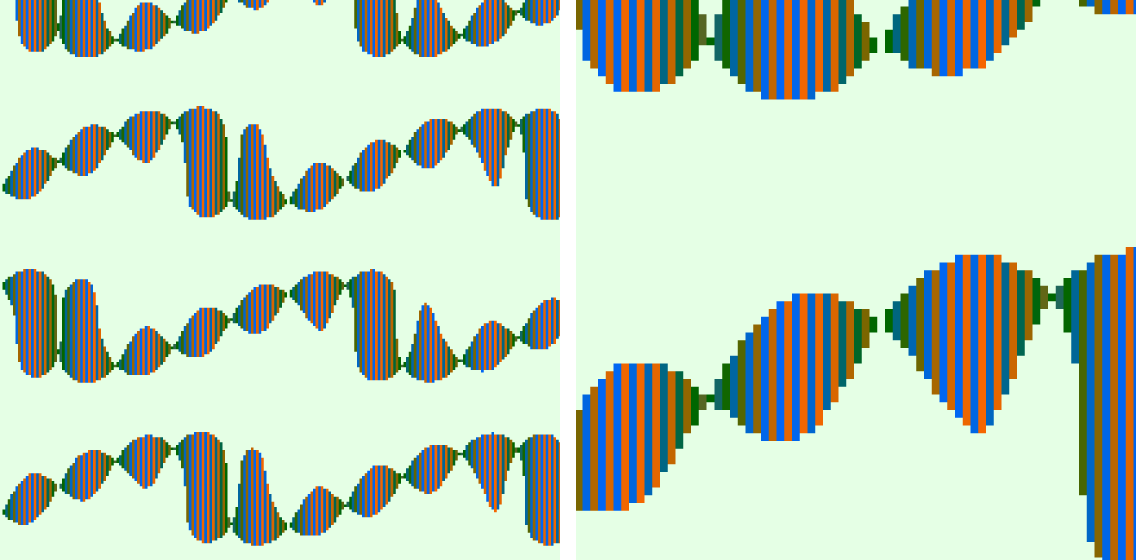
Left, the full canvas; right, a detail of the centre.
Write a WebGL 2 fragment shader that draws this pattern.

```glsl
#version 300 es
precision highp float;
// Rows of striped beads strung along skewed waves, drawn on a coarse grid of cells.

uniform vec2 u_resolution;
out vec4 fragColor;

// Colour of one grid cell; columns count from the left, rows from the top.
vec3 cellColor(vec2 cell) {
    // Skewed wave: each row is the one above moved by half a wave
    float x = cell.x / 20.0 + 2.12;
    float y = -cell.y / 20.0;
    float wave = sin(y) - cos(y) * sin(x - y);

    // Sampling sin(3n) at whole n gives alternating stripes inside slow beads
    float bead = abs(sin(3.0 * cell.x));
    if (abs(wave) > 0.97 * bead * abs(cos(y))) return vec3(0.90, 1.00, 0.90);

    // Red leads and blue trails across each bead, on opposite columns
    float red = max(0.0, sin(3.0 * cell.x + 0.25));
    float blue = max(0.0, -sin(3.0 * cell.x - 0.25));
    return vec3(0.96 * red, 0.40, 0.96 * blue);
}

void main() {
    // Average a few samples per pixel to smooth the cell edges
    vec3 color = vec3(0.0);
    for (int j = 0; j < 4; j++) {
        for (int i = 0; i < 4; i++) {
            vec2 offset = (vec2(i, j) + 0.5) / 4.0 - 0.5;
            vec2 uv = (gl_FragCoord.xy + offset) / u_resolution;
            color += cellColor(floor(vec2(uv.x, 1.0 - uv.y) * 216.5));
        }
    }
    fragColor = vec4(color / 16.0, 1.0);
}
```
